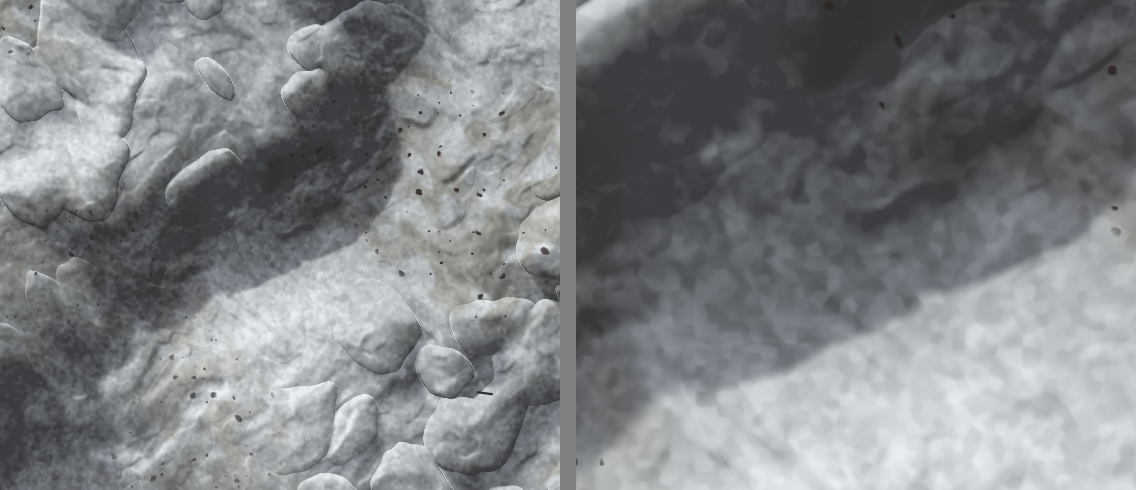
Left, the full canvas; right, a detail of the centre.
Reproduce this texture procedurally as a Shadertoy shader.

```glsl
vec3 hash3(vec2 cell) {
    vec3 k = vec3(dot(cell, vec2(127.1, 311.7)), dot(cell, vec2(269.5, 183.3)), dot(cell, vec2(419.2, 371.9)));
    return fract(sin(k) * 43758.5);
}

// Cellular noise: random cell heights, blended across their borders
float lumps(vec2 p, float sharpness) {
    vec2 cell = floor(p);
    float total = 0.0, weights = 0.0;
    for (int y = -1; y <= 1; y++)
    for (int x = -1; x <= 1; x++) {
        vec2 c = cell + vec2(x, y);
        vec3 rnd = hash3(c);
        vec2 d = c + rnd.xy - p;
        float w = exp(-sharpness * dot(d, d));
        total += w * rnd.z;
        weights += w;
    }
    return total / weights;
}

// Rounded clods with steep rims, merged by a smooth maximum
float clods(vec2 p) {
    vec2 cell = floor(p);
    float total = 1.0;
    for (int y = -1; y <= 1; y++)
    for (int x = -1; x <= 1; x++) {
        vec2 c = cell + vec2(x, y);
        vec3 rnd = hash3(c);
        vec2 d = (c + rnd.xy - p) * mix(vec2(0.85), vec2(1.3), rnd.yx);
        float radius = mix(0.2, 0.68, rnd.z);
        total += exp(14.0 * sqrt(max(radius * radius - dot(d, d), 0.0))) - 1.0;
    }
    return log(total) / 14.0;
}

vec2 warp(vec2 p) {
    p += 0.022 * sin(p.yx * vec2(13.0, 17.0) + vec2(1.0, 4.0));
    p += 0.007 * sin(p.yx * vec2(43.0, 37.0) + p * 19.0);
    return p + 0.002 * sin(p.yx * vec2(97.0, 113.0) + p * 51.0);
}

vec2 alongRidge(vec2 p) {
    return vec2(dot(p, vec2(0.74, 0.67)), dot(p, vec2(-0.67, 0.74)));
}

// Diagonal drifts with patches of broken clods
float drifts(vec2 p) {
    vec2 q = warp(p);
    float broken = 0.5 + 0.5 * sin(q.x * 4.3 + 2.0 * sin(q.y * 3.7 + 1.0) + 1.6);
    return 0.21 * lumps(alongRidge(q) * vec2(2.0, 3.5) + 7.3, 7.0)
         + 0.05 * lumps(q * 5.5 + 21.0, 8.0)
         + mix(0.008, 0.1, smoothstep(0.25, 0.8, broken)) * clods(q * 6.0 + 3.0);
}

float snowHeight(vec2 p) {
    vec2 q = warp(p);
    return drifts(p) + 0.018 * lumps(q * 14.0, 7.0) + 0.007 * lumps(q * 36.0, 6.0);
}

// Longest overlap of the drifts with the ray to the sun
float castShadow(vec2 p, vec2 sun) {
    float start = drifts(p), cover = 0.0;
    for (int i = 1; i <= 12; i++) {
        float t = 0.02 * float(i);
        cover = max(cover, drifts(p + sun * t) - start - 0.33 * t);
    }
    return smoothstep(0.0, 0.026, cover);
}

// Small crumbs of soil, one chance per cell
float grit(vec2 p, float scale, float share) {
    vec2 q = p * scale + 0.06 * sin(p.yx * scale * 7.0) + 0.03 * sin(p * scale * 17.0);
    vec3 rnd = hash3(floor(q) + 53.0);
    vec2 d = fract(q) - 0.3 - 0.4 * rnd.xy;
    float radius = mix(0.07, 0.2, rnd.x * rnd.y);
    return smoothstep(radius + 0.06, radius - 0.05, length(d)) * step(rnd.z, share);
}

// Thin needles at random angles
float twig(vec2 p) {
    vec2 q = p * 3.5;
    vec3 rnd = hash3(floor(q) + 11.0);
    vec2 d = (fract(q) - 0.3 - 0.4 * rnd.xy) / 3.5;
    float angle = 6.28 * rnd.y;
    vec2 along = vec2(cos(angle), sin(angle));
    d -= along * clamp(dot(d, along), -0.014, 0.014);
    return smoothstep(0.0035, 0.001, length(d)) * step(rnd.z, 0.3);
}

void mainImage(out vec4 fragColor, in vec2 fragCoord) {
    vec2 p = fragCoord / iResolution.y;
    vec2 q = warp(p);
    vec2 sun = normalize(vec2(-0.5, 0.85));

    // Slope towards the sun
    float e = 0.003;
    float h = snowHeight(p);
    vec2 slope = vec2(snowHeight(p + vec2(e, 0.0)), snowHeight(p + vec2(0.0, e))) - h;
    float facing = -dot(slope / e, sun);
    facing /= sqrt(1.0 + 2.0 * facing * facing);

    // Light, shade and fine ice grain
    float shadow = castShadow(p, sun);
    float tone = 0.63 + 0.33 * facing * (1.0 - 0.35 * shadow) - 0.17 * shadow;
    tone += 0.5 * (h - 0.15) + 0.22 * (lumps(alongRidge(q) * vec2(1.3, 2.2) + 30.0, 6.0) - 0.5);
    tone += 0.1 * (lumps(q * 52.0, 6.0) - 0.5) + 0.1 * (lumps(p * 130.0, 6.0) - 0.5);
    tone = clamp(tone, 0.24, 0.92);
    vec3 color = tone * mix(vec3(0.985, 1.01, 1.025), vec3(0.97, 1.0, 1.05), shadow);

    // Soil stains and debris
    float soiled = smoothstep(0.42, 0.7, lumps(q * 3.6 + 40.0, 6.0));
    float stain = soiled * smoothstep(0.25, 0.75, lumps(q * 24.0 + 9.0, 5.0));
    color *= mix(vec3(1.0), vec3(0.86, 0.84, 0.795), stain);
    float crumbs = max(grit(p, 24.0, 0.14), grit(p + 3.7, 46.0, 0.12)) * soiled;
    color = mix(color, vec3(0.17, 0.14, 0.13), 0.85 * crumbs);
    color = mix(color, vec3(0.12, 0.12, 0.14), 0.9 * twig(p));

    fragColor = vec4(color, 1.0);
}
```
